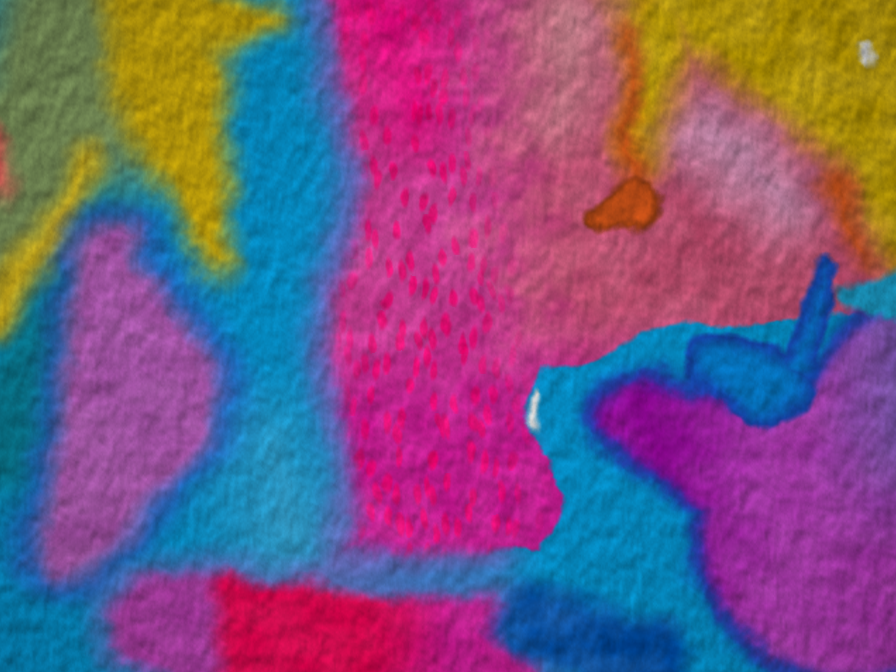
Give the GLSL for this background, as a Shadertoy shader.

```glsl
// Wet watercolour on rough paper: soft tapered strokes are layered over a blue
// ground, with noise-warped borders, dark pigment rims and small brush dabs.
// The sheet is 4 by 3 units; a bumpy height field lights the grain.

vec2 wet; // sheet position after the paint has bled

float hash(vec2 p) {
    vec3 q = fract(p.xyx * .1031);
    q += dot(q, q.yzx + 33.33);
    return fract((q.x + q.y) * q.z);
}

float noise(vec2 p) {
    vec2 i = floor(p), f = fract(p);
    f = f * f * (3. - 2. * f);
    return mix(mix(hash(i), hash(i + vec2(1, 0)), f.x),
               mix(hash(i + vec2(0, 1)), hash(i + 1.), f.x), f.y);
}

// Fractal noise centred on zero
float fbm(vec2 p) {
    float sum = 0., amp = .5;
    for (int i = 0; i < 4; i++) {
        sum += amp * (noise(p) - .5);
        p = p * 2.03 + 7.3;
        amp *= .5;
    }
    return sum;
}

// Signed distance to a stroke from path.xy to path.zw, radius ra to rb
float stroke(vec4 path, float ra, float rb) {
    vec2 along = path.zw - path.xy, rel = wet - path.xy;
    float t = clamp(dot(rel, along) / dot(along, along), 0., 1.);
    return length(rel - along * t) - mix(ra, rb, t);
}

float cover(float d, float soft) { return 1. - smoothstep(-soft, soft, d); }

float rim(float d, float width) { return exp(-d * d / (width * width)); }

void wash(inout vec3 col, vec3 pigment, float d, float soft) {
    col = mix(col, pigment, cover(d, soft));
}

void mainImage(out vec4 fragColor, in vec2 fragCoord) {
    vec2 sheet = fragCoord / iResolution.xy * vec2(4, 3);
    vec2 bleed = vec2(fbm(sheet * 5.), fbm(sheet * 5. + 40.));
    wet = sheet + .13 * bleed + .03 * fbm(sheet * 24.);
    float x = wet.x, y = wet.y, mottle = fbm(sheet * 8.);
    vec3 gold = vec3(.73, .61, .04), magenta = vec3(.74, .12, .55);
    vec3 lilac = vec3(.47, .35, .68), indigo = vec3(.1, .21, .63);

    // Blue ground, paler where the water pooled
    vec3 col = vec3(.02, .53, .74);
    wash(col, vec3(.22, .6, .76), stroke(vec4(1.2, 1, 1.3, .6), .1, .2), .4);

    // Olive, teal and yellow at the upper left
    wash(col, vec3(.46, .55, .34), stroke(vec4(0, 2, .5, 3), .4, .5), .22);
    wash(col, vec3(.03, .47, .56), stroke(vec4(.43, 2.05, 0, 1), .15, .2), .15);
    wash(col, gold, stroke(vec4(.75, 2.65, .97, 1.82), .27, .07), .1);
    wash(col, gold, stroke(vec4(.7, 2.95, 1.2, 2.92), .22, .08), .1);
    wash(col, gold + .06, stroke(vec4(.4, 2.28, -.05, 1.55), .06, .09), .09);
    wash(col, vec3(.88, .35, .34), stroke(vec4(-.03, 2.2, -.03, 2.35), .07, .07), .07);

    // Violet patch with a blue halo
    float violet = min(stroke(vec4(.48, 1.85, .63, 1.3), .15, .36),
                       stroke(vec4(.63, 1.2, .33, .6), .35, .17));
    col = mix(col, indigo + .1, .55 * rim(violet - .04, .08));
    wash(col, vec3(.64, .33, .65) + .12 * mottle, violet, .08);

    // Central magenta column joined to the rose field at the right
    float left = 1.54 + .06 * sin(4.5 * (y - 1.85));
    float right = 2.43 - .09 * cos(7.8 * (y - 1.15));
    float shore = 1.33 + .25 * smoothstep(2.4, 3.1, x);
    float field = max(left - x, min(max(x - right, .55 - y), shore - y));
    vec3 rose = mix(magenta, vec3(.75, .24, .55), smoothstep(1., 1.7, y));
    rose = mix(rose, vec3(.72, .31, .43),
               smoothstep(2., 2.6, x + .5 * mottle) * smoothstep(1.2, 1.7, y));
    wash(rose, vec3(.86, .06, .49), stroke(vec4(1.7, 3, 1.85, 2.45), .3, .1), .25);
    wash(rose, vec3(.76, .48, .53), stroke(vec4(2.55, 2.9, 2.5, 2.5), .2, .1), .22);
    wash(rose, vec3(.74, .53, .66), stroke(vec4(3.15, 2.4, 3.5, 2.1), .15, .12), .22);

    // Hot pink dabs, jittered inside two overlapping grids
    float zone = cover(stroke(vec4(1.8, 2.8, 1.95, .7), .25, .4), .2);
    for (int i = 0; i < 2; i++) {
        vec2 grid = (sheet + .08 * bleed) * vec2(11, 7) + float(i) * vec2(.5, 33.7);
        vec2 id = floor(grid);
        vec2 jitter = vec2(hash(id), hash(id + 71.)) - .5;
        float dab = length((fract(grid) - .5 - .5 * jitter) / vec2(.19, .3)) - 1.;
        float shown = step(.4, hash(id + 19.));
        rose = mix(rose, vec3(.91, .03, .42), .75 * zone * shown * cover(dab, .4));
    }
    col = mix(col, lilac, .75 * rim(field - .03, .1) * cover(x - 2.3, .15));
    wash(col, rose + .16 * mottle, field, mix(.06, .015, smoothstep(2., 2.4, x)));

    // Yellow corner, orange drip and its pool
    float corner = min(stroke(vec4(3, 3.1, 3.9, 2.75), .25, .5),
                       stroke(vec4(2.95, 2.9, 2.85, 2.3), .15, .07));
    corner = min(corner, stroke(vec4(3.9, 2.5, 4.05, 1.9), .25, .12));
    wash(col, gold + .15 * mottle, corner, .13);
    vec3 rust = vec3(.74, .3, .09);
    wash(col, rust, stroke(vec4(2.81, 2.85, 2.82, 2.2), .02, .05), .07);
    wash(col, rust, stroke(vec4(3.75, 2.15, 3.85, 1.88), .06, .03), .08);
    float pool = stroke(vec4(2.66, 2.03, 2.84, 2.08), .06, .11);
    wash(col, rust * (1. - .3 * rim(pool, .03)), pool, .02);

    // Purple sweep at the lower right with an indigo rim
    float sweep = min(stroke(vec4(2.85, 1.14, 3.4, .85), .19, .28),
                      stroke(vec4(3.8, .6, 4.05, 1.3), .68, .35));
    vec3 plum = mix(vec3(.55, .05, .57), vec3(.65, .22, .66), smoothstep(2.9, 3.5, x));
    plum = mix(plum, lilac, smoothstep(3.5, 4.1, x) * smoothstep(.4, 1.2, y));
    wash(col, plum + .12 * mottle, sweep, .04);
    col = mix(col, indigo, .75 * rim(sweep, .05));

    // Blue cup with an upright flick and a tail
    float cup = min(stroke(vec4(3.2, 1.38, 3.42, 1.28), .16, .2),
                    stroke(vec4(3.57, 1.38, 3.68, 1.81), .09, .04));
    wash(col, vec3(.1, .58, .74), stroke(vec4(3.78, 1.68, 4.05, 1.7), .06, .13), .03);
    wash(col, mix(vec3(.02, .45, .74), indigo, .8 * rim(cup, .06)), cup, .02);

    // Red and magenta band along the bottom, navy blot beside it
    float band = stroke(vec4(.75, .2, 2.1, 0), .24, .32);
    vec3 berry = mix(vec3(.64, .23, .61), vec3(.83, .03, .3), smoothstep(.9, 1.03, x));
    berry = mix(berry, magenta, smoothstep(1.6, 2.1, x));
    wash(col, lilac, band - .05, .12);
    wash(col, berry + .1 * mottle, band, .05);
    wash(col, vec3(.04, .31, .62) + .2 * mottle, stroke(vec4(2.4, .2, 2.85, .05), .17, .2), .07);

    // Bare paper flecks
    float fleck = min(stroke(vec4(3.88, 2.72, 3.88, 2.78), .02, .02),
                      stroke(vec4(2.37, 1.12, 2.4, 1.22), .02, .02));
    wash(col, vec3(.8), fleck, .02);

    // Lit paper grain and darker corners
    vec2 grain = sheet * vec2(19, 14), off = sheet - vec2(2, 1.5);
    col *= 1. + .5 * (fbm(grain) - fbm(grain + vec2(.25, -.35))) - .03 * dot(off, off);
    fragColor = vec4(clamp(col, 0., 1.), 1);
}
```
